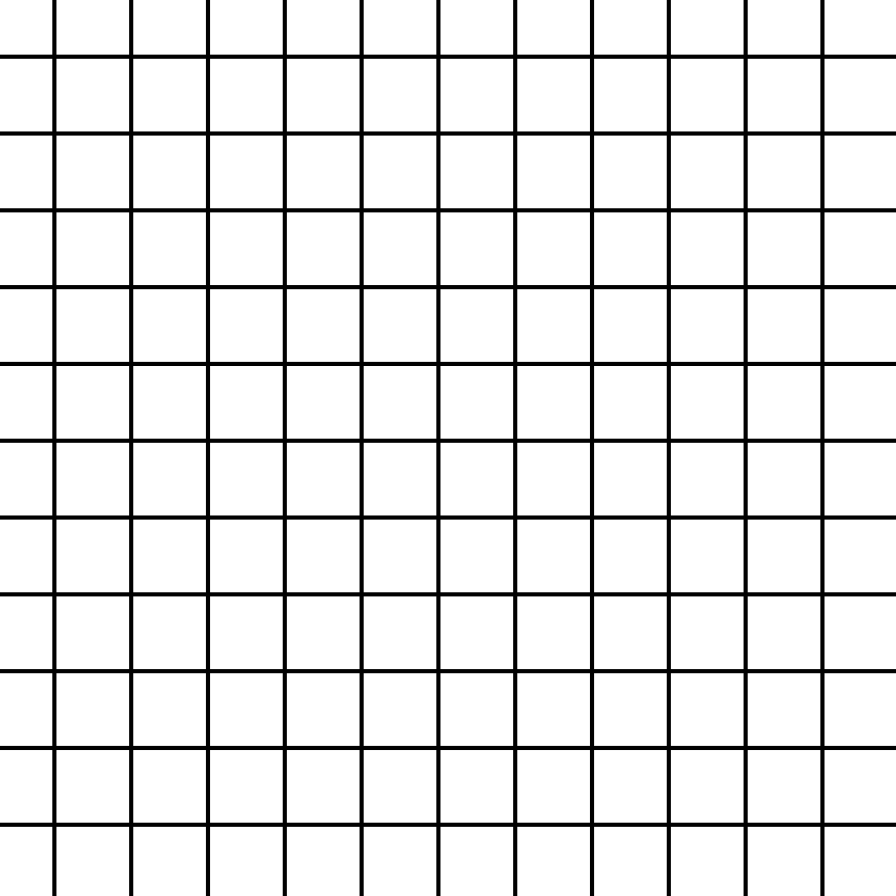
A Shadertoy shader for this pattern:

```glsl
// Lengths are fractions of the canvas height
const float PITCH = 0.08572;                      // spacing between lines
const float LINE_WIDTH = 0.00462;
const vec2 FIRST_LINE = vec2(0.0607, 0.0795);     // centre of the first line on each axis
const vec3 PAPER = vec3(1.0);
const vec3 INK = vec3(0.005);

// Distance on each axis to the nearest line centre
vec2 lineDistance(vec2 p) {
    vec2 cell = fract((p - FIRST_LINE) / PITCH + 0.5) - 0.5;
    return abs(cell) * PITCH;
}

// Share of a pixel covered by a line, per axis
vec2 lineCoverage(vec2 dist, float pixel) {
    return clamp((0.5 * LINE_WIDTH - dist) / pixel + 0.5, 0.0, min(1.0, LINE_WIDTH / pixel));
}

void mainImage(out vec4 fragColor, in vec2 fragCoord) {
    float pixel = 1.0 / iResolution.y;
    vec2 p = fragCoord * pixel;

    // Join the vertical and horizontal lines
    vec2 coverage = lineCoverage(lineDistance(p), pixel);
    float ink = 1.0 - (1.0 - coverage.x) * (1.0 - coverage.y);

    fragColor = vec4(mix(PAPER, INK, ink), 1.0);
}
```
